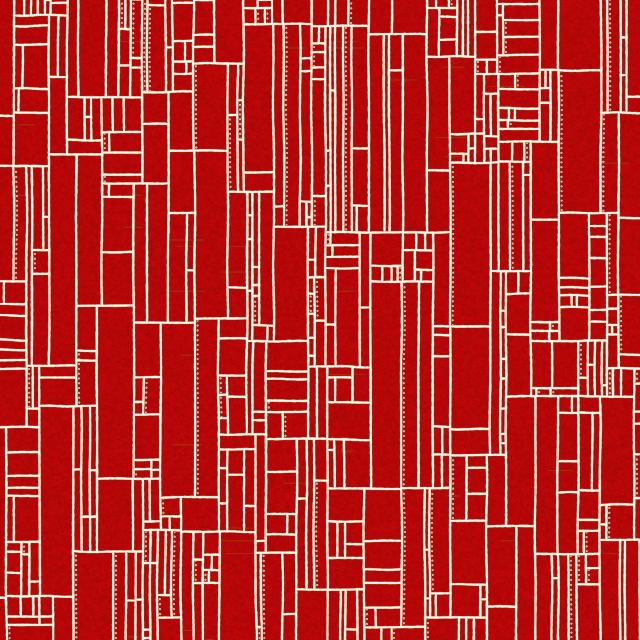
A Shadertoy shader for this pattern:

```glsl
// Pale, slightly frayed seams dividing a grainy red ground into tall rectangles.
// A pinwheel lattice gives interlocking rectangles without long through-lines;
// each is then cut again at random into strips, rungs and small boxes.

const vec2  LATTICE     = vec2(22.0, 5.0);    // pinwheel cells across the canvas
const vec2  MIN_PIECE   = vec2(0.0075, 0.012);// smallest width and height of a cut
const int   CUT_LEVELS  = 5;
const float STOP_CHANCE = 0.29;
const float STRIP_CHANCE = 0.44;              // cuts that run upright
const float CORE_HALF   = 0.0013;             // half widths of the seam layers
const float FRINGE_HALF = 0.0019;
const float RUST_HALF   = 0.0025;
const float WOBBLE      = 0.0022;
const float GRAIN_CELLS = 512.0;
const float GRAIN_DEPTH = 0.09;
const float BEAD_CHANCE = 0.16;
const float BEAD_PITCH  = 0.0075;
const vec2  SCRATCH_GRID = vec2(12.0, 100.0);
const float SCRATCH_CHANCE = 0.035;

const vec3 RED   = vec3(0.71, 0.025, 0.03);
const vec3 IVORY = vec3(0.94, 0.96, 0.90);
const vec3 OLIVE = vec3(0.74, 0.77, 0.62);
const vec3 TAN   = vec3(0.88, 0.77, 0.69);
const vec3 RUST  = vec3(0.70, 0.33, 0.25);
const vec3 OCHRE = vec3(0.62, 0.24, 0.04);

float hash(vec2 p) {
    vec3 q = fract(p.xyx * vec3(0.1031, 0.1030, 0.0973));
    q += dot(q, q.yzx + 33.33);
    return fract((q.x + q.y) * q.z);
}

float noise(vec2 p) {
    vec2 i = floor(p), f = fract(p);
    f = f * f * (3.0 - 2.0 * f);
    return mix(mix(hash(i), hash(i + vec2(1, 0)), f.x),
               mix(hash(i + vec2(0, 1)), hash(i + vec2(1, 1)), f.x), f.y);
}

// Lattice cells alternate between one upright and one level wall.
bool upright(vec2 cell) { return mod(cell.x + cell.y, 2.0) < 0.5; }
vec2 wall(vec2 cell) { return cell + mix(0.08, 0.92, hash(cell + 57.0)); }

// Lattice vertex whose rectangle contains q.
vec2 pinwheelVertex(vec2 q) {
    vec2 cell = floor(q), side = step(wall(cell), q);
    if (upright(cell)) {
        vec2 next = cell + vec2(2.0 * side.x - 1.0, 0.0);
        return cell + vec2(side.x, step(wall(next).y, q.y));
    }
    vec2 next = cell + vec2(0.0, 2.0 * side.y - 1.0);
    return cell + vec2(step(wall(next).x, q.x), side.y);
}

// Rectangle around a vertex as (low corner, high corner).
vec4 pinwheelRect(vec2 v) {
    vec2 lowLeft = wall(v - 1.0), highRight = wall(v);
    vec2 highLeft = wall(v - vec2(1, 0)), lowRight = wall(v - vec2(0, 1));
    return upright(v) ? vec4(lowLeft.x, lowRight.y, highRight.x, highLeft.y)
                      : vec4(highLeft.x, lowLeft.y, lowRight.x, highRight.y);
}

// Cuts the rectangle repeatedly, keeping the piece with p; returns its seed.
float subdivide(vec2 p, inout vec2 lo, inout vec2 hi, float seed) {
    for (int i = 0; i < CUT_LEVELS; i++) {
        vec2 key = vec2(seed * 917.0, float(i) * 13.0);
        if (hash(key + 1.7) < STOP_CHANCE) break;
        int axis = hash(key + 5.3) < STRIP_CHANCE ? 0 : 1;
        float t = mix(0.1, 0.9, hash(key + 9.1));
        if (min(t, 1.0 - t) * (hi[axis] - lo[axis]) < MIN_PIECE[axis]) continue;
        float cut = mix(lo[axis], hi[axis], t);
        bool above = p[axis] > cut;
        if (above) lo[axis] = cut; else hi[axis] = cut;
        seed = hash(key + (above ? 21.0 : 43.0));
    }
    return seed;
}

float cover(float dist, float halfWidth, float blur) {
    return 1.0 - smoothstep(halfWidth - blur, halfWidth + blur, dist);
}

void mainImage(out vec4 fragColor, in vec2 fragCoord) {
    vec2 uv = fragCoord / iResolution.y;
    float blur = 0.45 / iResolution.y;
    vec2 p = uv + WOBBLE * (vec2(noise(uv * vec2(30, 12)), noise(uv * 28.0 + 70.0)) - 0.5);

    // Rectangle under this point
    vec2 vertex = pinwheelVertex(p * LATTICE);
    vec4 rect = pinwheelRect(vertex);
    vec2 lo = rect.xy / LATTICE, hi = rect.zw / LATTICE;
    float seed = subdivide(p, lo, hi, hash(vertex + 131.0));

    // Grainy ground with a few thin level scratches
    float grain = hash(floor(uv * GRAIN_CELLS));
    float mottling = noise(uv * GRAIN_CELLS * 0.4);
    vec3 color = RED * (1.0 + GRAIN_DEPTH * (grain + mottling - 1.0));
    vec2 g = uv * SCRATCH_GRID, mark = floor(g);
    vec2 fromMark = abs(fract(g) - 0.5) / SCRATCH_GRID;
    float reach = mix(0.008, 0.03, hash(mark + 3.0));
    float scratch = cover(fromMark.y, 0.0009, blur) * cover(fromMark.x, reach, 0.004);
    color = mix(color, OCHRE, 0.7 * scratch * step(hash(mark + 211.0), SCRATCH_CHANCE));

    // Beaded stitches beside some upright seams
    vec2 bead = vec2(p.x - lo.x - 0.0042, (fract(p.y / BEAD_PITCH) - 0.5) * BEAD_PITCH);
    float beaded = step(hash(vec2(seed * 613.0, 7.0)), BEAD_CHANCE);
    color = mix(color, TAN, 0.85 * beaded * cover(length(bead), 0.0018, blur));

    // Seam: rust edge, tinted fringe, ivory core
    vec2 fromLow = p - lo, fromHigh = hi - p;
    float low = min(fromLow.x, fromLow.y), high = min(fromHigh.x, fromHigh.y);
    float dist = min(low, high) * mix(0.88, 1.18, noise(uv * GRAIN_CELLS * 0.5 + 9.0));
    color = mix(color, RUST, cover(dist, RUST_HALF, blur));
    color = mix(color, low < high ? OLIVE : TAN, cover(dist, FRINGE_HALF, blur));
    color = mix(color, IVORY, cover(dist, CORE_HALF, blur));
    fragColor = vec4(color, 1.0);
}
```
